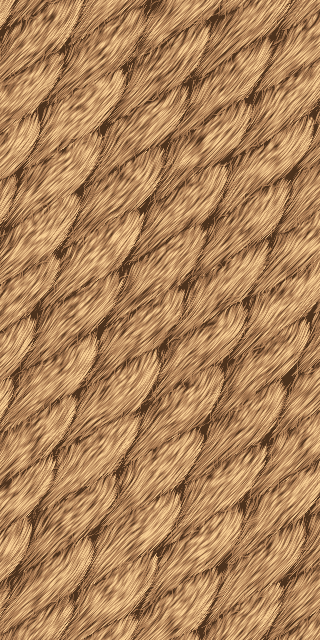
Reproduce this texture procedurally as a WebGL 1 fragment shader.

```glsl
precision highp float;
// Diagonal rows of twisted straw-coloured rope with coarse fibres and loose hairs.
uniform vec2 u_resolution;

const float PI = 3.14159265;

vec2 hash2(vec2 p) {
  return fract(sin(vec2(dot(p, vec2(127.1, 311.7)), dot(p, vec2(269.5, 183.3)))) * 43758.5);
}

// Cellular noise: distance to the nearest jittered point
float cellular(vec2 p) {
  vec2 cell = floor(p);
  float nearest = 2.0;
  for (int j = -1; j <= 1; j++) {
    for (int i = -1; i <= 1; i++) {
      vec2 c = cell + vec2(float(i), float(j));
      nearest = min(nearest, length(c + hash2(c) - p));
    }
  }
  return nearest;
}

// Short curved hairs, one per grid cell, turned at random
float looseHairs(vec2 p) {
  vec2 cell = floor(p);
  float cover = 0.0;
  for (int j = -1; j <= 1; j++) {
    for (int i = -1; i <= 1; i++) {
      vec2 c = cell + vec2(float(i), float(j));
      vec2 rnd = hash2(c + 41.0);
      vec2 d = p - c - hash2(c);
      float angle = 0.3 + rnd.x * 1.6;
      float along = dot(d, vec2(cos(angle), sin(angle)));
      float across = dot(d, vec2(-sin(angle), cos(angle))) - (rnd.y - 0.5) * 1.4 * along * along;
      float strand = 1.0 - smoothstep(0.02, 0.09, abs(across));
      cover = max(cover, strand * (1.0 - smoothstep(0.4, 0.75, abs(along))));
    }
  }
  return cover;
}

// Shade from shadow through straw to highlight
vec3 strawColor(float t) {
  vec3 shadow = vec3(0.30, 0.195, 0.115);
  vec3 straw = vec3(0.68, 0.49, 0.33);
  vec3 highlight = vec3(0.97, 0.81, 0.58);
  vec3 low = mix(shadow, straw, clamp(t * 2.0, 0.0, 1.0));
  return mix(low, highlight, clamp(t * 2.0 - 1.0, 0.0, 1.0));
}

void main() {
  vec2 p = gl_FragCoord.xy / u_resolution.x;

  // Skewed lattice: x counts ropes, y counts strands along a rope
  vec2 q = p - vec2(0.443, 0.729);
  q += 0.004 * vec2(sin(p.y * 19.0 + p.x * 7.0), sin(p.x * 23.0 - p.y * 11.0));
  vec2 lattice = vec2(q.x * 0.194 - q.y * 0.0693, q.y * 0.2656 - q.x * 0.1432) / 0.04161;

  // Strand ends bulge over the next rope; seams are steepest in mid rope
  lattice.x -= 0.11 * abs(sin(PI * lattice.y)) - 0.03;
  float rope = floor(lattice.x);
  float f = lattice.x - rope;
  float twist = sin(2.0 * PI * f);
  float v = lattice.y + 0.04 * twist;
  float strand = floor(v);
  float s = v - strand;
  vec2 rnd = hash2(vec2(rope, strand) + 17.0);

  // Fibres run steeper than the seams and bend at both ends
  float lane = lattice.y - (1.45 + 0.3 * rnd.x) * f - 0.12 * twist;
  lane += 0.014 * sin(f * 17.0 + rnd.y * 6.0 + s * 9.0);
  vec2 offset = floor(rnd * 60.0);
  float coarse = 0.45 - cellular(vec2(f * 7.0, lane * 10.0) + offset);
  float fine = 0.45 - cellular(vec2(f * 11.0, lane * 19.0) + offset + 9.0);
  float fibre = 0.82 * coarse + 0.72 * fine;

  // Rounded body, lighter towards the overhanging end, with worn patches
  float t = 0.575 + fibre + 0.20 * (sin(PI * s) - 0.64) + 0.18 * (f - 0.5);
  t += 0.10 * (rnd.y - 0.5);
  float patchTone = sin(p.x * 31.0 + 2.0 * sin(p.y * 17.0)) * sin(p.y * 27.0 + rnd.x * 5.0);
  t -= 0.09 * smoothstep(0.1, 0.8, patchTone);

  // Seams, grooves and the deep hollows where they meet
  float seam = min(s, 1.0 - s) + 0.06 * fibre;
  float groove = min(f, 1.0 - f) + 0.05 * fibre;
  float wear = 0.65 + 0.35 * sin(f * 6.0 + rnd.x * 6.0);
  t -= 0.28 * wear * (1.0 - smoothstep(0.0, 0.07, seam));
  t -= 0.08 * (1.0 - smoothstep(0.0, 0.22, 1.0 - s));
  t -= 0.30 * (1.0 - smoothstep(0.0, 0.06, groove));
  t -= 0.16 * (1.0 - smoothstep(0.0, 0.2, f));
  float hollow = length(vec2(groove * 1.7, seam * 0.8));
  t -= 0.42 * (1.0 - smoothstep(0.05, 0.18, hollow));

  // Loose hairs with a small cast shadow, thickest near the edges
  float fuzz = 0.25 + 0.75 * (1.0 - smoothstep(0.05, 0.25, min(seam, groove * 1.3)));
  vec2 hairGrid = p * 29.0;
  t -= 0.16 * fuzz * looseHairs(hairGrid + vec2(-0.08, 0.12));
  t = mix(t, max(t, 0.62), 0.7 * fuzz * looseHairs(hairGrid));

  gl_FragColor = vec4(strawColor(t), 1.0);
}
```
